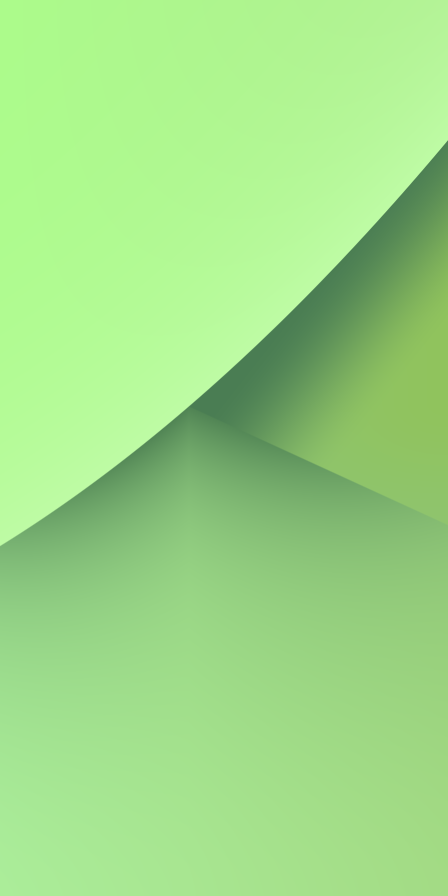
A Shadertoy shader for this background:

```glsl
// Three smooth green planes: a bright curved sheet over a shaded wall and floor.
// A parabola bounds the sheet, a straight crease splits wall from floor,
// and soft shadows gather in the corner where the edges meet.

// Lower edge of the sheet, as height over x
float sheetEdge(float x) {
    return 0.781 + x * (0.618 + 0.288 * x);
}

// Line where the wall meets the floor
float creaseLine(float x) {
    return 1.089 - 0.458 * (x - 0.43);
}

vec3 sheetColor(vec2 p, float height) {
    vec3 lit = mix(vec3(0.67, 0.985, 0.54), vec3(0.675, 0.93, 0.55),
                   p.x * smoothstep(0.8, 2.0, p.y));
    vec3 rim = vec3(0.745, 0.985, 0.645);
    return mix(lit, rim, exp(-2.6 * max(height, 0.0)));
}

vec3 wallColor(vec2 p) {
    vec3 shadow = vec3(0.29, 0.49, 0.325);
    vec3 lit = mix(vec3(0.56, 0.77, 0.43), vec3(0.565, 0.765, 0.365),
                   smoothstep(0.5, 1.0, p.x) * smoothstep(0.8, 1.1, p.y));
    // Shadow boundary runs steeper than the sheet and widens downward
    float away = dot(p - vec2(1.0, 1.66), normalize(vec2(1.27, -1.0)));
    return mix(shadow, lit, smoothstep(-0.06, 0.24, away));
}

vec3 floorColor(vec2 p) {
    vec3 shadow = vec3(0.30, 0.50, 0.32);
    vec3 lit = mix(vec3(0.655, 0.915, 0.585), vec3(0.62, 0.84, 0.50), p.x);
    lit += 0.02 * (1.0 - smoothstep(0.0, 0.6, p.y));
    // Shade fades below the ridge and to both sides of the corner
    float drop = max(min(sheetEdge(p.x), creaseLine(p.x)) - p.y, 0.0);
    float side = (p.x - 0.42) * 1.9;
    return mix(lit, shadow, 0.96 * exp(-4.8 * drop - side * side));
}

void mainImage(out vec4 fragColor, in vec2 fragCoord) {
    // Canvas is 1 wide and 2 high
    vec2 p = fragCoord / iResolution.xy * vec2(1.0, 2.0);
    float soft = 2.0 / iResolution.y;

    float aboveSheet = p.y - sheetEdge(p.x);
    float aboveCrease = p.y - creaseLine(p.x);

    // Layers from back to front
    vec3 color = mix(floorColor(p), wallColor(p),
                     smoothstep(-soft, soft, aboveCrease));
    color = mix(color, sheetColor(p, aboveSheet),
                smoothstep(-soft, soft, aboveSheet));

    fragColor = vec4(color, 1.0);
}
```
